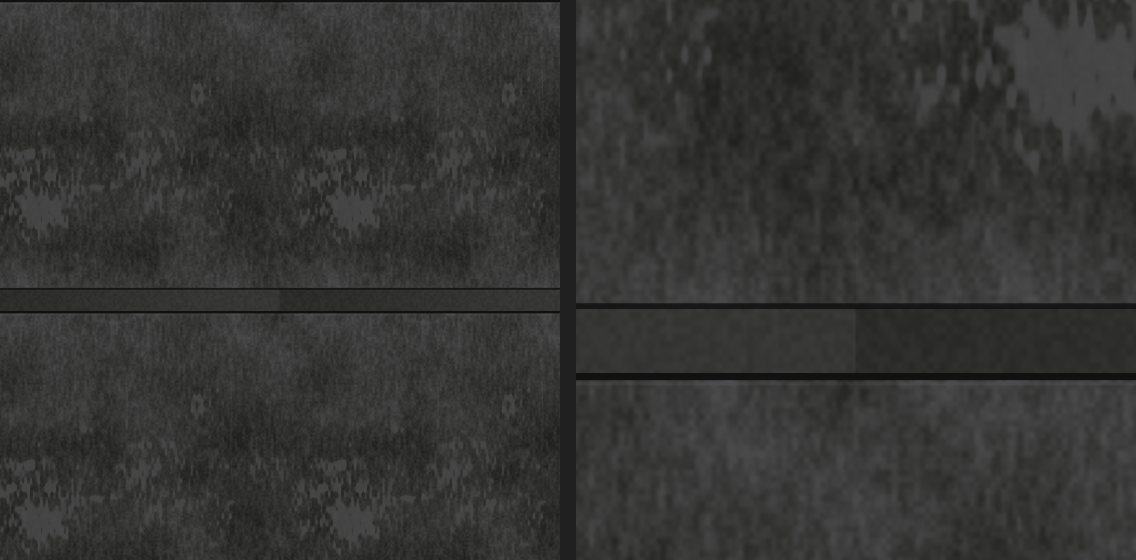
Left, the full canvas; right, a detail of the centre.
A WebGL 1 fragment shader for this texture:

```glsl
precision highp float;

uniform vec2 u_resolution;

const float REPEATS = 1.8;
const float PANEL_END = 0.928;
const float GROOVE_TOP = 0.0035;
const vec3 SOOT = vec3(0.13, 0.13, 0.12);
const vec3 STEEL = vec3(0.30, 0.30, 0.305);
const vec3 GROOVE = vec3(0.065, 0.065, 0.07);

float hash(vec2 p) {
  vec3 q = fract(p.xyx * 0.1031);
  q += dot(q, q.yzx + 33.33);
  return fract((q.x + q.y) * q.z);
}

// Value noise that wraps after one tile
float noise(vec2 tile, vec2 cells) {
  vec2 p = tile * cells;
  vec2 i = floor(p);
  vec2 f = fract(p);
  f = f * f * (3.0 - 2.0 * f);
  vec2 a = mod(i, cells);
  vec2 b = mod(i + 1.0, cells);
  return mix(mix(hash(a), hash(vec2(b.x, a.y)), f.x),
             mix(hash(vec2(a.x, b.y)), hash(b), f.x), f.y);
}

float fbm(vec2 tile, vec2 cells) {
  float sum = 0.0;
  float weight = 0.5333;
  for (int i = 0; i < 4; i++) {
    sum += weight * noise(tile, cells);
    cells *= 2.0;
    weight *= 0.5;
  }
  return sum;
}

vec2 wrapped(vec2 offset) {
  return fract(offset + 0.5) - 0.5;
}

float blot(vec2 p, vec2 centre, vec2 radius) {
  vec2 d = wrapped(p - centre) / radius;
  return exp(-dot(d, d));
}

float scratch(vec2 p, float x, float top, float bottom) {
  float wobble = 0.006 * (noise(p, vec2(1.0, 14.0)) - 0.5);
  float d = abs(wrapped(vec2(p.x - x + wobble, 0.0)).x);
  float span = smoothstep(top, top + 0.04, p.y)
             * (1.0 - smoothstep(bottom - 0.04, bottom, p.y));
  return span * (1.0 - smoothstep(0.001, 0.0045, d));
}

float groove(float y, float centre, float halfWidth, float soft) {
  float d = abs(wrapped(vec2(y - centre)).x);
  return 1.0 - smoothstep(halfWidth - 0.5 * soft, halfWidth + 0.5 * soft, d);
}

// Where the finish is rubbed down to bare metal
float wearCoverage(vec2 p) {
  float wear = 0.32 * exp(-pow((p.y - 0.58) / 0.17, 2.0));
  wear += 1.0 * blot(p, vec2(0.21, 0.68), vec2(0.11, 0.05));
  wear += 0.65 * blot(p, vec2(0.74, 0.305), vec2(0.07, 0.045));
  wear += 0.75 * blot(p, vec2(0.62, 0.43), vec2(0.07, 0.016));
  wear += 0.55 * blot(p, vec2(0.565, 0.54), vec2(0.06, 0.045));
  wear += 0.6 * blot(p, vec2(0.21, 0.57), vec2(0.09, 0.03));
  wear += 0.7 * blot(p, vec2(0.20, 0.49), vec2(0.045, 0.016));
  wear += 0.65 * blot(p, vec2(0.41, 0.38), vec2(0.075, 0.01));
  wear += 0.6 * blot(p, vec2(0.40, 0.60), vec2(0.13, 0.009));
  wear += 0.5 * blot(p, vec2(0.80, 0.68), vec2(0.07, 0.035));
  wear += 0.7 * blot(p, vec2(0.18, 0.77), vec2(0.04, 0.02));
  // Small chips
  for (int i = 0; i < 10; i++) {
    float k = float(i);
    vec2 centre = vec2(hash(vec2(k, 3.0)), 0.22 + 0.42 * hash(vec2(k, 8.0)));
    wear += 0.8 * blot(p, centre, vec2(0.016, 0.013));
  }
  return wear;
}

float panelTone(vec2 p) {
  float grain = noise(p, vec2(120.0, 44.0));
  float tone = 0.39 + 0.65 * (fbm(p, vec2(7.0, 6.0)) - 0.5)
             + 0.38 * (grain - 0.5) + 0.3 * (noise(p, vec2(170.0, 150.0)) - 0.5);
  tone += 0.17 * (1.0 - smoothstep(0.0, 0.28, p.y));
  tone += 0.32 * smoothstep(0.78, PANEL_END, p.y) * (1.0 - 0.35 * p.x);

  // Sooty areas
  tone -= 0.22 * blot(p, vec2(0.95, 0.41), vec2(0.15, 0.13));
  tone -= 0.38 * blot(p, vec2(0.72, 0.52), vec2(0.055, 0.05));
  tone -= 0.18 * blot(p, vec2(0.40, 0.42), vec2(0.13, 0.05));

  // Rubbed flecks, scratches and the faint rim at the top
  float fleck = mix(fbm(p, vec2(14.0, 12.0)), grain, 0.45);
  float worn = smoothstep(0.0, 0.2, 0.4 * wearCoverage(p) + fleck - 0.72);
  tone = mix(tone, 0.92, 0.78 * worn);
  float lines = scratch(p, 0.508, 0.2, 0.48) + scratch(p, 0.844, 0.22, 0.55);
  for (int i = 0; i < 8; i++) {
    float k = float(i);
    float top = 0.2 + 0.5 * hash(vec2(k, 21.0));
    lines += 0.5 * scratch(p, hash(vec2(k, 34.0)), top, top + 0.16);
  }
  tone += 0.28 * lines * noise(p, vec2(3.0, 60.0));
  float rim = abs(length((p - vec2(0.47, 0.0)) * vec2(1.0, 2.0)) - 0.075);
  return tone + 0.18 * (1.0 - smoothstep(0.0, 0.022, rim));
}

float stripTone(vec2 p, float soft) {
  float ramp = smoothstep(0.0, 0.9, p.x) * (1.0 - smoothstep(1.0 - soft, 1.0, p.x));
  return mix(0.24, 0.48, ramp) + 0.2 * (noise(p, vec2(150.0, 130.0)) - 0.5);
}

void main() {
  vec2 uv = gl_FragCoord.xy / u_resolution;
  vec2 tile = fract(vec2(uv.x - 0.5, 1.0 - uv.y) * REPEATS);
  float soft = REPEATS / u_resolution.y;

  float inStrip = smoothstep(PANEL_END - soft, PANEL_END + soft, tile.y);
  float tone = mix(panelTone(tile), stripTone(tile, soft), inStrip);
  tone += 0.2 * groove(tile.y, GROOVE_TOP + 0.0075, 0.002, 2.0 * soft);
  vec3 colour = mix(SOOT, STEEL, clamp(tone, 0.0, 1.0));
  colour = mix(colour, GROOVE, groove(tile.y, GROOVE_TOP, 0.0038, soft));
  colour = mix(colour, GROOVE, 0.85 * groove(tile.y, PANEL_END, 0.003, soft));
  gl_FragColor = vec4(colour, 1.0);
}
```
